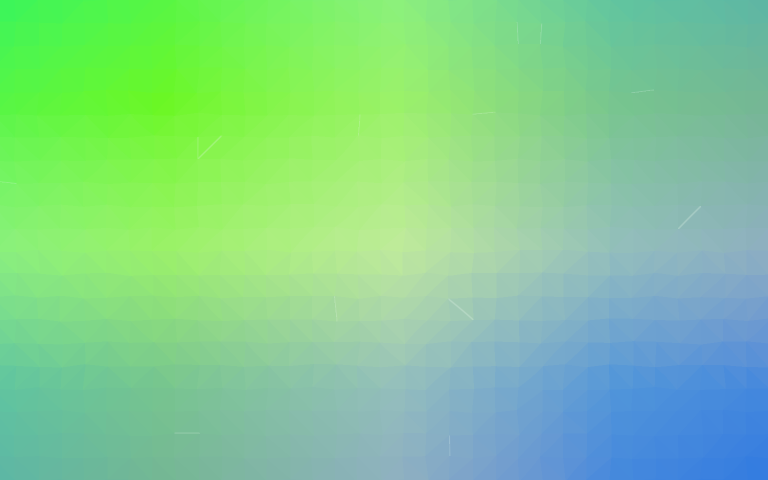
Write a WebGL 2 fragment shader that draws this background.

```glsl
#version 300 es
// Low-poly mesh of faint triangles blending green, lime, pale yellow and blue.
precision highp float;

uniform vec2 u_resolution;
out vec4 outColor;

const float ROWS = 21.0;
const mat3 RGB_TO_XYZ = mat3(0.4124, 0.2126, 0.0193,
                             0.3576, 0.7152, 0.1192,
                             0.1805, 0.0722, 0.9505);

float hash(vec2 p) {
    vec3 q = fract(p.xyx * vec3(0.1031, 0.1030, 0.0973));
    q += dot(q, q.yzx + 33.33);
    return fract((q.x + q.y) * q.z);
}

// Cube-root XYZ mixes like Lab, keeping the blends perceptually even.
vec3 toPerceptual(vec3 rgb) {
    return pow(RGB_TO_XYZ * pow(rgb, vec3(2.2)), vec3(1.0 / 3.0));
}

vec3 fromPerceptual(vec3 c) {
    vec3 linearRgb = inverse(RGB_TO_XYZ) * (c * c * c);
    return pow(clamp(linearRgb, 0.0, 1.0), vec3(1.0 / 2.2));
}

float span(float a, float b, float t) {
    return clamp((t - a) / (b - a), 0.0, 1.0);
}

// One ramp serves both axes.
vec3 ramp(float t) {
    vec3 c = toPerceptual(vec3(0.22, 0.96, 0.36));
    c = mix(c, toPerceptual(vec3(0.42, 0.97, 0.13)), span(0.0, 0.215, t));
    c = mix(c, toPerceptual(vec3(0.75, 0.92, 0.61)), span(0.215, 0.52, t));
    c = mix(c, toPerceptual(vec3(0.32, 0.59, 0.85)), span(0.52, 0.8, t));
    return mix(c, toPerceptual(vec3(0.19, 0.48, 0.88)), span(0.8, 1.0, t));
}

vec2 vertexJitter(vec2 id) {
    return (vec2(hash(id + 17.0), hash(id + 71.0)) - 0.5) * 0.16;
}

// Shift the grid lines slightly while keeping their segments straight.
vec2 warp(vec2 p) {
    vec2 id = floor(p), f = fract(p);
    vec2 low = mix(vertexJitter(id), vertexJitter(id + vec2(1, 0)), f.x);
    vec2 high = mix(vertexJitter(id + vec2(0, 1)), vertexJitter(id + 1.0), f.x);
    return p + mix(low, high, f.y);
}

// Faint light seam on a small random share of edges.
float seam(float distanceToEdge, float seed) {
    return step(0.992, seed) * (1.0 - smoothstep(0.01, 0.055, distanceToEdge));
}

vec3 mesh(vec2 frag) {
    vec2 gridOffset = vec2(0.68, 0.0);
    vec2 p = warp(frag / u_resolution.y * ROWS - gridOffset);
    vec2 cell = floor(p), f = fract(p);

    // Split each cell along a randomly chosen diagonal.
    bool flipped = hash(cell + 5.0) < 0.5;
    vec2 g = flipped ? vec2(1.0 - f.x, f.y) : f;
    vec2 centre = g.x + g.y < 1.0 ? vec2(1.0 / 3.0) : vec2(2.0 / 3.0);
    if (flipped) centre.x = 1.0 - centre.x;

    // Flat triangle colour from the position of its centroid.
    vec2 uv = (cell + centre + gridOffset) / ROWS;
    uv.x *= u_resolution.y / u_resolution.x;
    vec3 color = fromPerceptual(0.5 * (ramp(uv.x) + ramp(1.0 - uv.y)));

    float line = seam(f.x, hash(cell + 131.0));
    line = max(line, seam(f.y, hash(cell + 257.0)));
    line = max(line, seam(abs(g.x + g.y - 1.0) * 0.707, hash(cell + 389.0)));
    return mix(color, vec3(0.9, 0.97, 0.92), 0.28 * line);
}

void main() {
    // Average four samples to smooth the triangle edges.
    vec3 color = vec3(0.0);
    for (int i = 0; i < 4; i++) {
        vec2 offset = vec2(i % 2, i / 2) * 0.5 - 0.25;
        color += mesh(gl_FragCoord.xy + offset);
    }
    outColor = vec4(color / 4.0, 1.0);
}
```
